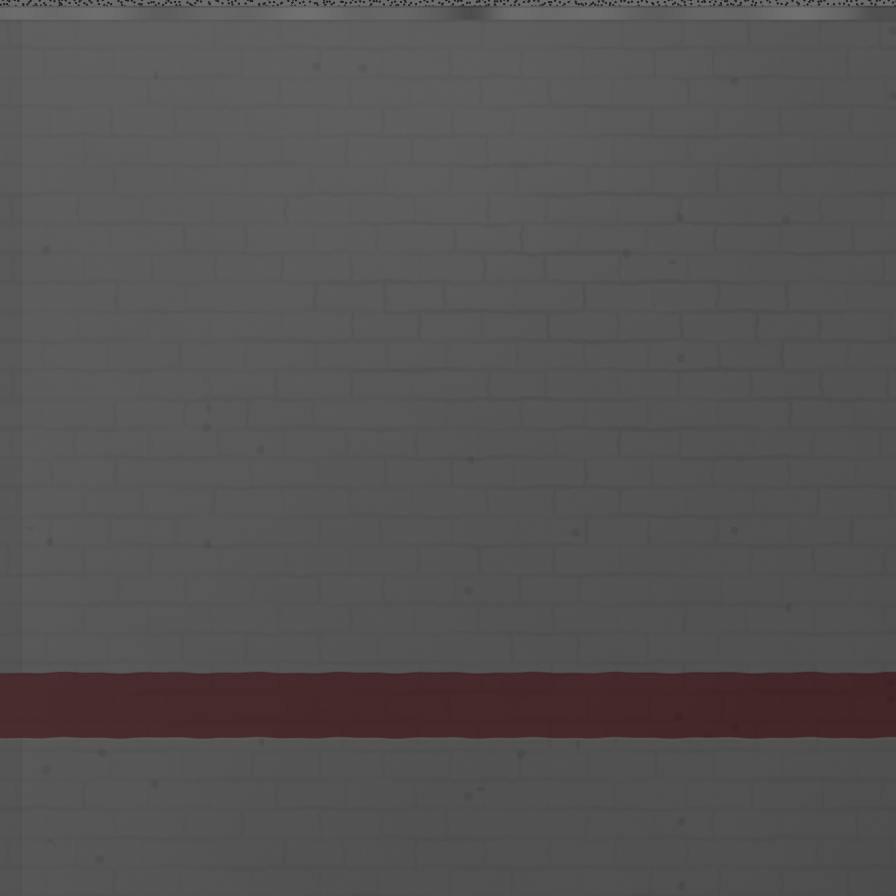
Write a WebGL 1 fragment shader that draws this texture.

```glsl
precision highp float;
// Painted grey brick wall with a dark red stripe and a metal trim along the top.
// Running-bond joints are carved as soft grooves, roughened by cellular noise and
// layered sines, then lit from above by comparing groove depth at two heights.
uniform vec2 u_resolution;

float hash(vec2 p) {
  vec3 q = fract(vec3(p.xyx) * 0.1031);
  q += dot(q, q.yzx + 33.33);
  return fract((q.x + q.y) * q.z);
}

// Distance to the nearest scattered point, one per unit cell
float cellular(vec2 p) {
  vec2 cell = floor(p);
  float nearest = 2.0;
  for (int j = -1; j <= 1; j++) {
    for (int i = -1; i <= 1; i++) {
      vec2 id = cell + vec2(float(i), float(j));
      vec2 point = id + vec2(hash(id), hash(id + 47.0));
      nearest = min(nearest, distance(p, point));
    }
  }
  return nearest;
}

// Slow uneven blotches, about -1 to 1
float clouds(vec2 p) {
  return 0.5 * sin(p.x * 7.0 + 2.0 * sin(p.y * 5.0 + 1.0))
       + 0.3 * sin(p.y * 13.0 - p.x * 9.0 + 1.7)
       + 0.2 * sin(p.x * 29.0 + p.y * 17.0 + 2.0 * sin(p.y * 23.0));
}

// Depth of the mortar joints: 0 on a brick face, 1 in a joint
float groove(vec2 p) {
  float rough = cellular(p * vec2(75.0, 110.0)) - 0.5;
  vec2 q = p;
  q.y += 0.0008 * sin(p.x * 41.0 + p.y * 90.0)
       + 0.0006 * sin(p.x * 103.0 - p.y * 57.0) + 0.0022 * rough;
  q.x += 0.0008 * sin(p.y * 260.0 + p.x * 30.0) + 0.0015 * rough;

  float v = q.y * 30.62 - 0.04;
  float row = floor(v);
  float bedDistance = (0.5 - abs(fract(v) - 0.5)) / 30.62;
  float bedWear = 0.72 + 0.28 * sin(p.x * 19.0 + floor(v + 0.5) * 2.4);
  float bed = bedWear * (1.0 - smoothstep(0.0008, 0.0043, bedDistance));

  float u = q.x * 13.33 - 0.67 - 0.5 * mod(row, 2.0);
  float joint = floor(u + 0.5);
  float shift = (hash(vec2(joint + 60.0, row + 9.0)) - 0.5) * 0.17;
  float headDistance = abs(u - joint - shift) / 13.33;
  float headWear = mix(0.15, 0.85, hash(vec2(joint + 20.0, row + 71.0)));
  float head = headWear * (1.0 - smoothstep(0.0007, 0.0037, headDistance));
  return max(bed, head);
}

void main() {
  vec2 p = gl_FragCoord.xy / u_resolution;
  float soft = 1.0 / u_resolution.y;

  // Wall paint: lighter toward the upper left and top centre
  vec2 glow = (p - vec2(0.48, 0.92)) / vec2(0.4, 0.25);
  float tone = 0.336 + 0.036 * p.y - 0.036 * p.x
             + 0.014 * exp(-dot(glow, glow)) + 0.005 * clouds(p);
  tone += 0.004 * (hash(floor(p * 512.0)) - 0.5);

  // Narrow return along the left edge
  tone -= 0.013 * (1.0 - smoothstep(0.021, 0.025, p.x));
  tone -= 0.018 * (1.0 - smoothstep(0.0005, 0.002, abs(p.x - 0.0234)));

  // Joints stand out most right of centre, under raking light
  vec2 rake = (p - vec2(0.7, 0.64)) / vec2(0.36, 0.24);
  float relief = 0.5 + 0.5 * exp(-dot(rake, rake));
  float depth = groove(p);
  float slope = depth - groove(p + vec2(-0.0006, 0.0024));
  float carving = relief * (-0.027 * depth + 0.027 * slope);
  carving -= 0.025 * (1.0 - smoothstep(0.05, 0.12, cellular(p * 17.0)))
           * step(0.88, hash(floor(p * 17.0)));
  vec3 color = vec3(tone + carving) * vec3(1.003, 1.0, 0.997);

  // Red stripe with slightly uneven painted edges
  float edgeWave = 0.0006 * sin(p.x * 61.0) + 0.0004 * sin(p.x * 143.0 + 1.0);
  float y = p.y + edgeWave;
  float stripe = smoothstep(0.1765 - soft, 0.1765 + soft, y)
               - smoothstep(0.249 - soft, 0.249 + soft, y);
  vec3 red = vec3(0.285, 0.172, 0.176) - 0.022 * p.x + 0.004 * clouds(p * 1.7);
  color = mix(color, red + 0.55 * carving, stripe);
  color -= 0.025 * (1.0 - smoothstep(0.0005, 0.002, abs(y - 0.249)));
  color += 0.02 * (1.0 - smoothstep(0.0005, 0.002, abs(y - 0.1755)));

  // Trim with dull reflections, and its shadow on the wall
  color -= 0.025 * smoothstep(0.973, 0.978, p.y);
  float sheen = 0.4 + 0.025 * sin(p.x * 23.0) + 0.015 * sin(p.x * 57.0 + 1.0);
  sheen -= 0.08 * exp(-pow((p.x - 0.53) / 0.025, 2.0));
  sheen -= 0.08 * smoothstep(0.94, 0.98, p.x);
  vec3 trim = sheen * vec3(1.01, 0.99, 0.995);
  trim -= 0.06 * (1.0 - smoothstep(0.001, 0.003, abs(p.y - 0.9935)));
  color = mix(color, trim, smoothstep(0.978 - soft, 0.978 + soft, p.y));

  // Speckled ceiling edge
  float fleck = 1.0 - smoothstep(0.15, 0.4, cellular(p * 210.0));
  vec3 ceiling = vec3(0.42 - 0.28 * fleck);
  color = mix(color, ceiling, smoothstep(0.9935 - soft, 0.9935 + soft, p.y));

  gl_FragColor = vec4(color, 1.0);
}
```
